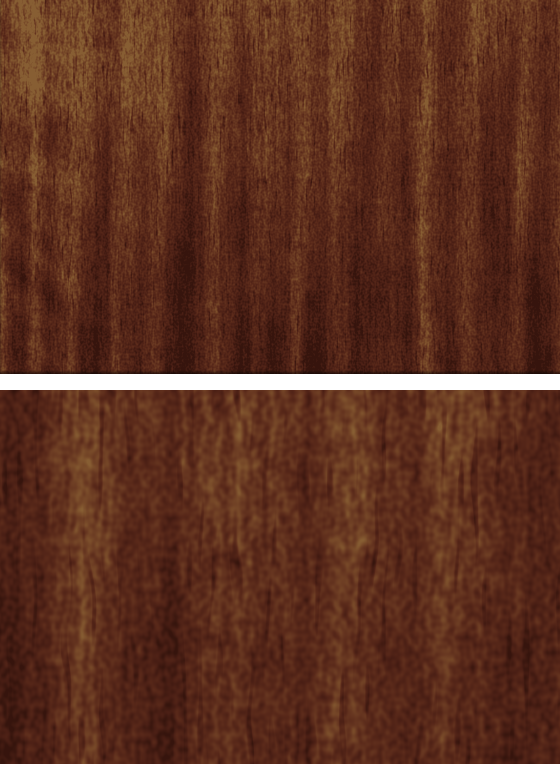
Top, the full canvas; bottom, a detail of the centre.
Reproduce this texture procedurally as a Shadertoy shader.

```glsl
// Dark reddish-brown mahogany veneer with vertical ribbon bands, short pores and golden flecks.

vec2 gradientAt(vec2 cell) {
    float angle = 6.2832 * fract(sin(dot(cell, vec2(127.1, 311.7))) * 43758.55);
    return vec2(cos(angle), sin(angle));
}

// Gradient noise, roughly -0.7 to 0.7
float noise(vec2 p) {
    vec2 i = floor(p), f = p - i;
    vec2 u = f * f * f * (f * (f * 6.0 - 15.0) + 10.0);
    float a = dot(gradientAt(i), f);
    float b = dot(gradientAt(i + vec2(1, 0)), f - vec2(1, 0));
    float c = dot(gradientAt(i + vec2(0, 1)), f - vec2(0, 1));
    float d = dot(gradientAt(i + vec2(1, 1)), f - vec2(1, 1));
    return mix(mix(a, b, u.x), mix(c, d, u.x), u.y);
}

// Wood colour for a tone from 0 (dark) to 5 (golden)
vec3 woodColor(float tone) {
    vec3 shades[6] = vec3[6](
        vec3(0.21, 0.08, 0.05), vec3(0.29, 0.12, 0.08), vec3(0.35, 0.16, 0.10),
        vec3(0.41, 0.22, 0.13), vec3(0.47, 0.29, 0.16), vec3(0.53, 0.37, 0.20));
    vec3 color = shades[0];
    for (int i = 0; i < 5; i++)
        color = mix(color, shades[i + 1], clamp(tone - float(i), 0.0, 1.0));
    return color;
}

// Ribbon bands running along the trunk, plus thinner streaks
float ribbons(vec2 p) {
    float phase = p.x * 53.7 + 1.0 + 3.0 * noise(vec2(p.x * 4.0, p.y * 0.9 + 0.3));
    float bands = 0.65 * cos(phase + 0.4 * sin(phase));
    bands += 1.3 * noise(vec2(p.x * 8.0 + 3.4, p.y * 0.8 + 7.4));
    bands += 1.1 * noise(vec2(p.x * 27.0, p.y * 1.3 + 4.6));
    return bands + 0.8 * noise(vec2(p.x * 75.0, p.y * 1.8 + 2.5));
}

void mainImage(out vec4 fragColor, in vec2 fragCoord) {
    vec2 p = fragCoord / iResolution.y;
    vec2 uv = fragCoord / iResolution.xy;

    // Light falls from the top, strongest at the upper left
    float light = 1.7 * (uv.y - 0.5) - 0.35 * (uv.x - 0.5);
    light += 0.9 * exp(-5.0 * dot(uv - vec2(0.1, 1.0), uv - vec2(0.1, 1.0)));

    // Soft cloudy patches, and slanted figure near the left edge
    float clouds = 0.9 * noise(p * vec2(7.0, 4.0) + 11.3) + 0.6 * noise(p * vec2(19.0, 13.0));
    float slanted = noise(vec2(p.x * 3.0 - p.y * 2.0, p.x * 8.0 + p.y * 11.0) + 5.2);
    clouds += 1.8 * slanted * (1.0 - smoothstep(0.05, 0.35, p.x));

    float tone = 2.2 + light + ribbons(p) + clouds;

    // Fibres and flecks stand out more on the lit bands
    float lit = smoothstep(0.8, 3.8, tone);
    vec2 wavy = p + vec2(0.004 * noise(p * vec2(12.0, 18.0)), 0.0);
    float flecks = noise(wavy * vec2(125.0, 58.0) + 31.7);
    float fibres = noise(wavy * vec2(165.0, 24.0) + 17.1);
    float speckle = noise(p * vec2(178.0, 150.0) + 8.6);
    tone += mix(0.7, 1.8, lit) * flecks + mix(0.6, 1.2, lit) * fibres + 1.4 * speckle;

    // Short dark pores
    float pores = smoothstep(0.18, 0.45, noise(wavy * vec2(135.0, 13.0) + 53.9));
    tone -= mix(0.6, 1.5, lit) * pores;

    // Shaded rim at the bottom and left
    float rim = smoothstep(0.0, 0.012, p.y) * smoothstep(-0.01, 0.008, p.x);
    fragColor = vec4(woodColor(tone) * mix(0.55, 1.0, rim), 1.0);
}
```
